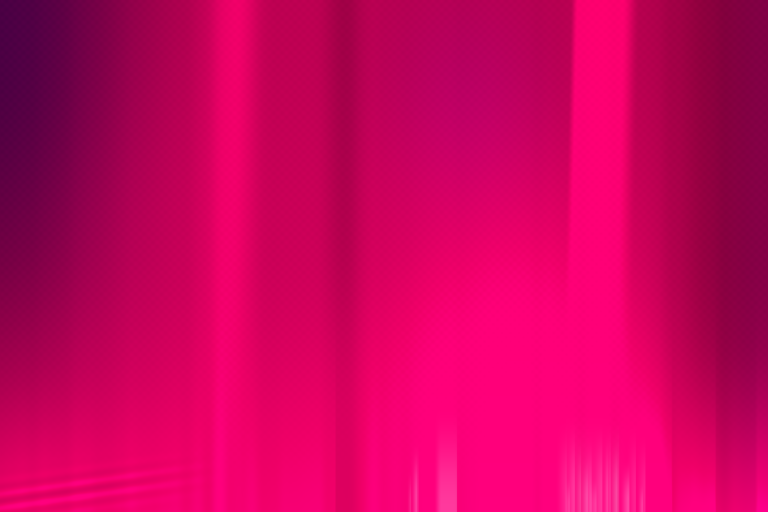
Write a Shadertoy shader that draws this background.

```glsl
#define LEFT_BEAM_X 0.308
#define DARK_BAND_X 0.448
#define RIGHT_BEAM_X 0.785
#define RIGHT_BEAM_HALF 0.037
#define GLOW_CENTER vec2(0.67, 0.27)
#define GLOW_SIZE vec2(0.16, 0.31)
#define STREAK_COUNT 20
#define STREAK_TINT vec3(0.0, 0.30, 0.17)
#define FOLD_DEPTH 0.018
#define WEAVE_DEPTH 0.012

float hash(float n) {
    return fract(sin(n * 127.1) * 43758.5453);
}

float bell(float d) {
    return exp(-d * d);
}

// Smooth one-dimensional noise for faint curtain folds
float foldNoise(float x) {
    float cell = floor(x);
    return mix(hash(cell), hash(cell + 1.0), smoothstep(0.0, 1.0, x - cell));
}

// Soft box with separate feather widths on each side
float softBand(float x, float left, float right, float featherL, float featherR) {
    return smoothstep(left - featherL, left + featherL, x)
         * (1.0 - smoothstep(right - featherR, right + featherR, x));
}

// Minimum with a rounded corner, so bright areas saturate gently
float softMin(float a, float b, float radius) {
    float h = max(radius - abs(a - b), 0.0) / radius;
    return min(a, b) - 0.25 * h * h * radius;
}

// Broad light: vertical falloff, dark sides and central glow
float ambientLevel(vec2 uv) {
    float level = mix(0.98, 0.79, smoothstep(-0.1, 0.55, uv.y));
    level -= 0.05 * smoothstep(0.5, 1.0, uv.y);
    float leftWidth = mix(0.07, 0.17, uv.y);
    level -= 0.36 * smoothstep(-0.1, 0.85, uv.y) * bell(uv.x / leftWidth);
    level -= 0.08 * smoothstep(0.0, 0.3, uv.y) * (1.0 - smoothstep(0.05, 0.3, uv.x));
    float rightDepth = mix(0.29, 0.24, smoothstep(0.3, 1.0, uv.y));
    level -= rightDepth * smoothstep(-0.15, 0.35, uv.y) * smoothstep(0.80, 0.97, uv.x);
    vec2 g = (uv - GLOW_CENTER) / GLOW_SIZE;
    level += 0.27 * exp(-dot(g, g));
    level -= 0.03 * softBand(uv.x, 0.48, 0.74, 0.08, 0.02) * smoothstep(0.6, 0.9, uv.y);
    return softMin(level, 1.0, 0.1);
}

// Vertical beams and the shaded fold between them
float addBeams(float level, vec2 uv) {
    float dark = bell((uv.x - DARK_BAND_X) / 0.022);
    level -= 0.10 * dark * smoothstep(0.0, 0.6, uv.y);

    float dx = uv.x - LEFT_BEAM_X + 0.014 * (1.0 - uv.y);
    float leftBeam = bell(dx / (dx < 0.0 ? 0.036 : 0.027));
    level = mix(level, 0.98, 0.87 * leftBeam);

    float x = uv.x - RIGHT_BEAM_X + 0.016 * (1.0 - uv.y);
    float rightBeam = softBand(x, -RIGHT_BEAM_HALF, RIGHT_BEAM_HALF, 0.005, 0.012);
    return mix(level, 1.0, 0.96 * rightBeam);
}

// Pale streaks with one crisp side, rising from the lower edge
float streaks(vec2 uv) {
    float sum = 0.75 * softBand(uv.x, 0.570, 0.595, 0.005, 0.001)
              * (1.0 - smoothstep(0.0, 0.21, uv.y));
    sum += 0.30 * softBand(uv.x, 0.737, 0.80, 0.0015, 0.03)
         * (1.0 - smoothstep(0.02, 0.2, uv.y));
    for (int i = 0; i < STREAK_COUNT; i++) {
        float id = float(i);
        float x = i < 3 ? mix(0.53, 0.56, hash(id + 2.0))
                        : mix(0.735, 0.845, (id - 3.0 + hash(id + 5.0)) / 17.0);
        float width = mix(0.002, 0.008, hash(id + 31.0));
        float height = mix(0.05, 0.19, hash(id + 57.0));
        float fade = 1.0 - smoothstep(0.2 * height, height, uv.y);
        float band = softBand(uv.x, x - width, x, width, 0.001);
        sum += 0.45 * band * fade;
    }
    return min(sum, 1.0);
}

void mainImage(out vec4 fragColor, in vec2 fragCoord) {
    vec2 uv = fragCoord / iResolution.xy;
    float level = addBeams(ambientLevel(uv), uv);

    // Fine folds, stronger near the floor, and a faint woven texture
    float floorLight = bell(uv.y / 0.22);
    level += FOLD_DEPTH * (foldNoise(uv.x * 70.0) - 0.5) * (1.0 + 2.0 * floorLight);
    float weave = sin(uv.x * 560.0) * sin(uv.y * 373.0);
    level += WEAVE_DEPTH * weave * (1.0 - floorLight);

    // Crisp curtain edges near the floor
    float edges = softBand(uv.x, 0.82, 0.875, 0.02, 0.0015)
                + softBand(uv.x, 0.895, 0.932, 0.02, 0.0015)
                + softBand(uv.x, 0.985, 1.05, 0.003, 0.02)
                - softBand(uv.x, 0.437, 0.47, 0.0015, 0.02);
    level += 0.08 * edges * bell(uv.y / 0.25);

    // Slanted ripples in the lower left corner
    float slant = uv.y - 0.21 * uv.x;
    float ripple = sin(slant * 220.0) * bell((slant - 0.02) / 0.035);
    level += 0.07 * ripple * (1.0 - smoothstep(0.1, 0.3, uv.x));

    // Magenta ramp, shifted to violet in the upper areas
    level = clamp(level, 0.0, 1.0);
    float blue = level * 0.43 + 0.06 * smoothstep(0.93, 1.0, level) * (1.0 - uv.y);
    blue += 0.14 * bell(uv.x / 0.16) * smoothstep(0.0, 1.0, uv.y);
    blue += 0.07 * bell((uv.x - 0.61) / 0.11) * bell((uv.y - 0.8) / 0.22);
    blue += 0.05 * smoothstep(0.9, 1.0, uv.x);
    vec3 color = vec3(level, 0.0, blue);

    color += STREAK_TINT * streaks(uv);
    fragColor = vec4(clamp(color, 0.0, 1.0), 1.0);
}
```
